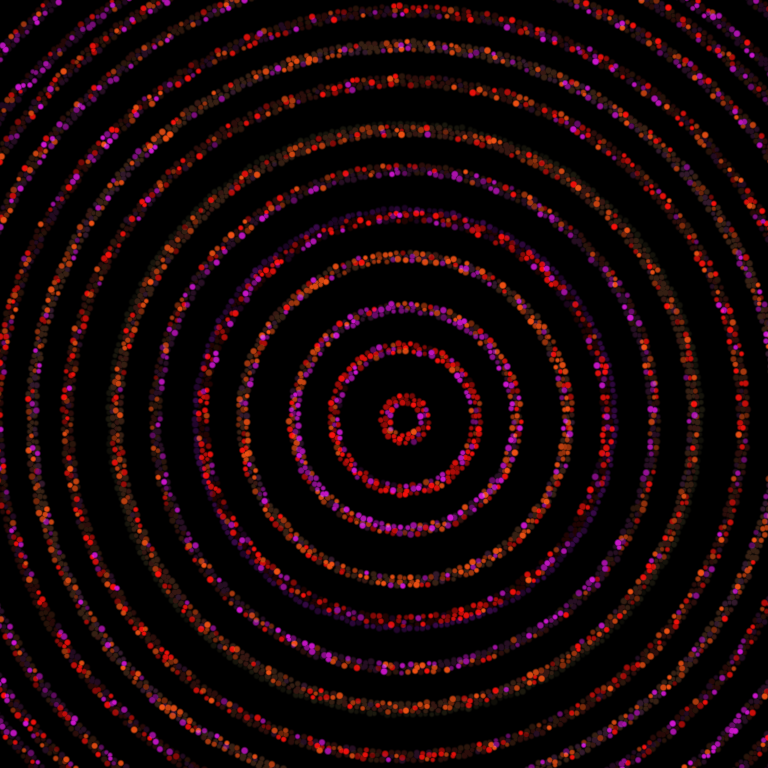
Give the GLSL for this background, as a Shadertoy shader.

```glsl
// Concentric rings of glowing beads around an off-centre point on black.
// Each ring is three rows of jittered dots placed in polar cells; hashes
// choose red, orange or magenta beads, with more unlit ones further out.

#define CENTER vec2(0.5275, 0.4545)
#define BEAD_SIZE 0.0044
#define BEAD_STEP 0.0082
#define ROW_GAP 0.0046
#define JITTER 0.0016
#define SOFTNESS 0.0026
#define LIT_NEAR 0.95
#define LIT_FAR 0.36

const float TAU = 6.2831853;
const int RING_COUNT = 14;

const vec3 RED     = vec3(0.93, 0.06, 0.04);
const vec3 ORANGE  = vec3(0.90, 0.30, 0.07);
const vec3 MAGENTA = vec3(0.78, 0.08, 0.78);
const vec3 ASH     = vec3(0.10, 0.09, 0.07);
const vec3 OLIVE   = vec3(0.10, 0.09, 0.05);
const vec3 VIOLET  = vec3(0.20, 0.03, 0.26);

// Per ring: radius, share of orange beads, share of magenta beads
const float RADIUS[RING_COUNT] = float[](
    0.026, 0.093, 0.145, 0.212, 0.264, 0.325, 0.376,
    0.440, 0.486, 0.532, 0.587, 0.630, 0.659, 0.710);
const float ORANGE_SHARE[RING_COUNT] = float[](
    0.10, 0.08, 0.40, 0.60, 0.04, 0.30, 0.55,
    0.30, 0.60, 0.20, 0.30, 0.25, 0.15, 0.15);
const float MAGENTA_SHARE[RING_COUNT] = float[](
    0.15, 0.25, 0.45, 0.20, 0.20, 0.50, 0.05,
    0.12, 0.28, 0.30, 0.45, 0.30, 0.60, 0.60);

vec3 hash3(vec3 p) {
    p = fract(p * vec3(0.1031, 0.1030, 0.0973));
    p += dot(p, p.yxz + 33.33);
    return fract((p.xxy + p.yxx) * p.zyx);
}

// Colour of one bead from its ring, row and random values
vec3 beadColor(int ring, int row, vec3 rnd) {
    if (row == 3) return (ring == 4 ? VIOLET : OLIVE) * (0.5 + 0.6 * rnd.x);

    // Magenta gathers on the inner rows
    float magenta = MAGENTA_SHARE[ring] * (1.6 - 0.6 * float(row));
    float orange = ORANGE_SHARE[ring];
    vec3 hue = rnd.x < magenta ? MAGENTA
             : rnd.x < magenta + orange ? ORANGE : RED;

    float litShare = mix(LIT_NEAR, LIT_FAR, smoothstep(0.04, 0.34, RADIUS[ring]));
    float lit = step(rnd.y, litShare);
    vec3 unlit = hue * 0.13 + ASH * min(1.0, 1.6 * orange);
    return mix(unlit, hue * mix(0.45, 1.05, rnd.z), lit);
}

// Brightest bead of one row at polar position (dist, turn)
vec3 beadRow(float dist, float turn, int ring, int row, float edge) {
    float rowRadius = RADIUS[ring] + (float(row) - 1.0) * ROW_GAP;
    float count = floor(TAU * rowRadius / BEAD_STEP);
    float cell = floor(turn * count);
    vec3 light = vec3(0.0);

    for (int n = -1; n <= 1; n++) {
        float id = mod(cell + float(n) + count, count);
        vec3 key = vec3(id + 1.0, float(ring) * 7.0 + 3.0, float(row) * 13.0 + 5.0);
        vec3 place = hash3(key);
        vec3 rnd = hash3(key + vec3(17.0, 91.0, 53.0));

        // Distance to the bead, measured along the arc and the radius
        float arc = (turn * count - cell - float(n) - 0.5) * TAU * dist / count;
        vec2 offset = vec2(arc, dist - rowRadius) - (place.xy - 0.5) * 2.0 * JITTER;
        float size = BEAD_SIZE * mix(0.85, 1.2, place.z);
        float mask = 1.0 - smoothstep(size - edge, size + 0.3 * edge, length(offset));
        light = max(light, mask * beadColor(ring, row, rnd));
    }
    return light;
}

void mainImage(out vec4 fragColor, in vec2 fragCoord) {
    vec2 p = (fragCoord - CENTER * iResolution.xy) / iResolution.y;
    float dist = length(p);
    float turn = fract(atan(p.y, p.x) / TAU + 1.0);
    float edge = max(SOFTNESS, 1.5 / iResolution.y);

    vec3 color = vec3(0.0);
    for (int ring = 0; ring < RING_COUNT; ring++) {
        if (abs(dist - RADIUS[ring]) > 0.03) continue;

        // Two of the rings carry an extra faint outer row
        int rows = (ring == 4 || ring == 6) ? 4 : 3;
        for (int row = 0; row < rows; row++) {
            color = max(color, beadRow(dist, turn, ring, row, edge));
        }
    }
    fragColor = vec4(color, 1.0);
}
```
